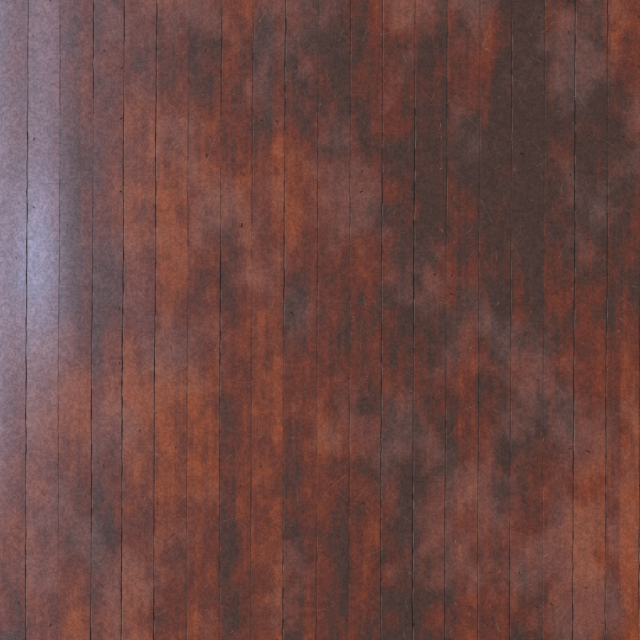
Reproduce this texture procedurally as a WebGL 2 fragment shader.

```glsl
#version 300 es
precision highp float;
// Worn, varnished strip floor: twenty narrow upright planks with broken, dusty seams.
// Layered noise gives stain, grain and grime; hashed cells scatter scratches and
// dents; soft blobs add the dull patch at upper right and cool glare at the left.
uniform vec2 u_resolution;
out vec4 fragColor;

const float PLANKS = 19.85;
const float FIRST_SEAM = 0.17;
const vec3 UMBER = vec3(0.29, 0.22, 0.205);
const vec3 RUSSET = vec3(0.41, 0.225, 0.19);
const vec3 AMBER = vec3(0.57, 0.29, 0.19);
const vec3 HAZE = vec3(0.50, 0.38, 0.37);
const vec3 LILAC = vec3(0.53, 0.47, 0.53);
const vec3 GLARE = vec3(0.65, 0.66, 0.79);
const vec3 GAP = vec3(0.16, 0.13, 0.13);
const vec3 DUST = vec3(0.50, 0.46, 0.43);

float hash(vec2 p) {
  vec3 q = fract(p.xyx * 0.1031);
  q += dot(q, q.yzx + 33.33);
  return fract((q.x + q.y) * q.z);
}

float noise(vec2 p) {
  vec2 i = floor(p), f = fract(p), e = vec2(0.0, 1.0);
  f = f * f * (3.0 - 2.0 * f);
  return mix(mix(hash(i), hash(i + e.yx), f.x),
             mix(hash(i + e), hash(i + e.yy), f.x), f.y);
}

float fbm(vec2 p) {
  float sum = 0.0, gain = 0.5;
  for (int i = 0; i < 5; i++) {
    sum += gain * noise(p);
    p = mat2(1.6, 1.2, -1.2, 1.6) * p + 17.3;
    gain *= 0.5;
  }
  return sum / 0.97;
}

// Soft elliptical spot, 1 at its centre
float blob(vec2 p, vec2 centre, vec2 radius) {
  vec2 d = (p - centre) / radius;
  return exp(-dot(d, d));
}

float cover(float dist, float halfWidth, float px) {
  return 1.0 - smoothstep(halfWidth - px, halfWidth + px, dist);
}

// One short hashed stroke per cell; density is the share of cells in use
float strokes(vec2 p, float cells, float density, float reach, float width, float px) {
  vec2 id = floor(p * cells) + cells;
  vec2 centre = 0.5 + 0.3 * (vec2(hash(id + 3.1), hash(id + 7.7)) - 0.5);
  float angle = 1.57 + 2.6 * (hash(id + 11.3) - 0.5);
  vec2 arm = vec2(cos(angle), sin(angle)) * reach * mix(0.15, 1.0, hash(id + 19.9));
  vec2 q = fract(p * cells) - centre;
  float d = length(q - arm * clamp(dot(q, arm) / dot(arm, arm), -1.0, 1.0)) / cells;
  return cover(d, width, px) * step(hash(id), density) * mix(0.3, 1.0, hash(id + 5.3));
}

// Tone of a plank: end-to-end boards, each split into two strips of heartwood
float boardTone(float id, float across, float y) {
  float run = y * 1.4 + 7.0 * hash(vec2(id, 4.0));
  float board = floor(run);
  float split = mix(0.35, 0.65, hash(vec2(id, board + 31.0)));
  float left = hash(vec2(id * 2.0, board));
  float right = mix(left, hash(vec2(id * 2.0 + 1.0, board)), 0.7);
  float tone = mix(left, right, smoothstep(split - 0.05, split + 0.05, across));
  return mix(0.5, tone, smoothstep(0.0, 0.08, 0.5 - abs(fract(run) - 0.5)));
}

// Broad light and dark regions of the worn varnish
float wear(vec2 p, float cloud) {
  float ragged = 0.435 + 0.05 * (cloud - 0.5);
  float dull = blob(p, vec2(0.85, 0.72), vec2(0.2, 0.32)) * smoothstep(ragged - 0.01, ragged + 0.02, p.y);
  float warm = blob(p, vec2(0.33, 0.68), vec2(0.17, 0.35)) + blob(p, vec2(0.98, 0.22), vec2(0.12, 0.26));
  float shade = blob(p, vec2(0.31, 0.2), vec2(0.06, 0.25)) + blob(p, vec2(0.6, 0.25), vec2(0.15, 0.4));
  return 0.2 * warm - 0.42 * dull - 0.16 * shade;
}

void main() {
  vec2 p = gl_FragCoord.xy / u_resolution.y;
  float px = 0.7 / u_resolution.y;
  float lane = (p.x - 0.004 * (p.y - 0.5) + 0.0016 * (noise(p * vec2(9.0, 5.0)) - 0.5)) * PLANKS + FIRST_SEAM;

  // Stained wood
  float id = floor(lane);
  float cloud = fbm(p * vec2(8.0, 5.5));
  float grain = fbm(vec2(p.x * 170.0, p.y * 9.0 + id * 3.7));
  float mottle = fbm(p * vec2(46.0, 30.0) + 41.0);
  float tone = 0.41 + 1.05 * (cloud - 0.5) + 0.42 * (boardTone(id, fract(lane), p.y) - 0.5)
             + 0.4 * (grain - 0.5) + 0.65 * (mottle - 0.5) + wear(p, mottle);
  vec3 color = mix(UMBER, RUSSET, smoothstep(0.05, 0.5, tone));
  color = mix(color, AMBER, smoothstep(0.42, 0.95, tone));
  float film = smoothstep(0.42, 0.75, fbm(p * vec2(11.0, 9.0) + 73.0) + 0.3 * (mottle - 0.5));
  color = mix(color, HAZE, 0.42 * film);

  // Cool window light on the left, broken by planks
  float wash = exp(-p.x * 5.6) * mix(0.4, 0.95, smoothstep(0.0, 0.6, p.y)) * mix(0.75, 1.1, hash(vec2(id, 8.0)));
  float edge = exp(-p.x * 42.0) * smoothstep(0.1, 0.4, p.y) * mix(0.4, 1.0, cloud);
  float core = blob(p, vec2(0.055, 0.59), vec2(0.045, 0.15)) + 0.35 * blob(p, vec2(0.07, 0.9), vec2(0.035, 0.25));
  color = mix(color, LILAC, min(wash, 0.8));
  color = mix(color, GLARE, min(0.65 * core + 0.4 * edge, 0.85));

  // Scratches, dents and pale chips
  float scratch = strokes(p, 11.0, 0.5, 0.3, 0.0003, px) + strokes(p + 0.037, 29.0, 0.4, 0.3, 0.0004, px);
  color = mix(color, DUST, 0.45 * min(scratch, 1.0));
  color = mix(color, GAP, 0.75 * strokes(p + 0.013, 37.0, 0.1, 0.09, 0.0009, px));
  color = mix(color, DUST * 1.1, 0.6 * strokes(p + 0.021, 43.0, 0.12, 0.12, 0.0005, px));

  // Seams: ragged dark gaps, fading in places, with dust lodged beside them
  float seam = floor(lane + 0.5);
  float ragged = 0.0012 * (noise(vec2(seam * 9.1, p.y * 70.0)) - 0.5);
  float side = (lane - seam) / PLANKS + ragged + 0.003 * (hash(vec2(seam, 77.0)) - 0.5);
  float fill = smoothstep(0.1, 0.7, noise(vec2(seam * 7.3, p.y * 9.0)));
  float depth = mix(0.4, 1.0, hash(vec2(seam, 51.0))) * mix(0.35, 1.0, fill);
  float grit = smoothstep(0.3, 0.65, noise(vec2(seam * 5.1, p.y * 80.0)));
  color = mix(color, GAP, depth * mix(0.95, 0.6, grit) * cover(abs(side), 0.0009, px));
  color = mix(color, DUST, 0.6 * grit * depth * cover(abs(side - 0.0015), 0.0006, px));

  // Fine surface speckle
  color *= 1.0 + 0.16 * (noise(p * 380.0) - 0.5) + 0.1 * (noise(p * 170.0 + 9.0) - 0.5);
  fragColor = vec4(color, 1.0);
}
```
